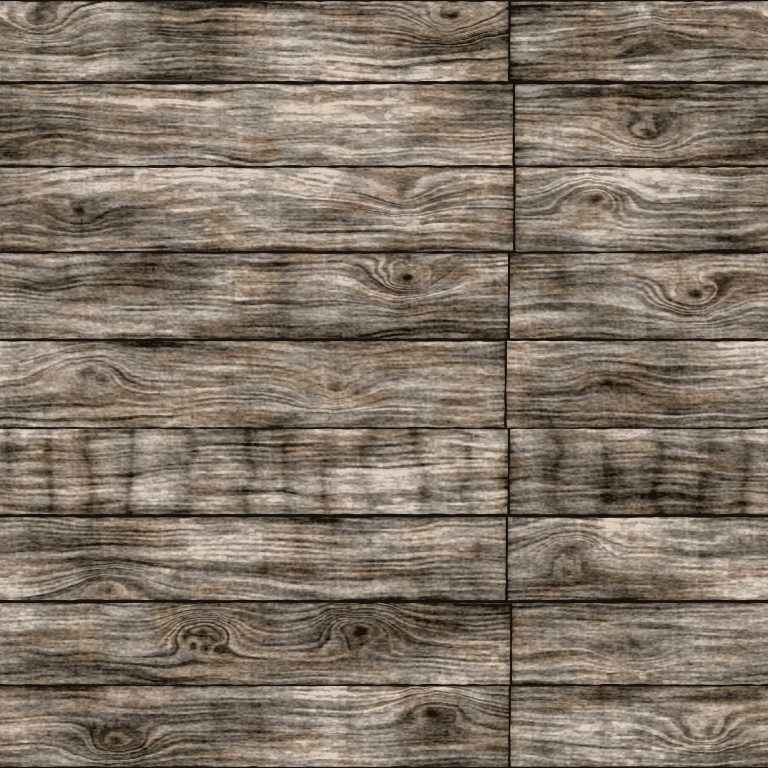
This texture is drawn by a WebGL 1 fragment shader. Its source:

```glsl
precision highp float;
// Weathered wooden siding: nine rows of boards, each row broken by one upright joint.
// Stretched noise makes the fine straight grain; knots push its lines into closed rings.
// Each board runs on across the side edges, so the tile repeats.

uniform vec2 u_resolution;

#define ROWS 9.0
#define JOINT_X 0.665
#define JOINT_JITTER 0.007
#define GAP 0.012
#define GRAIN_LINES 34.0
#define KNOT_SWELL 0.48
#define SAWN_ROW 5.0
#define CONTRAST 0.95
#define BRIGHTNESS 0.61
#define DARK_WOOD vec3(0.16, 0.13, 0.09)
#define PALE_WOOD vec3(0.81, 0.76, 0.71)
#define GAP_COLOR vec3(0.09, 0.065, 0.05)

float hash(vec2 p) {
  return fract(sin(dot(p, vec2(127.1, 311.7))) * 43758.5453);
}

float noise(vec2 p) {
  vec2 i = floor(p), f = fract(p);
  f = f * f * (3.0 - 2.0 * f);
  return mix(mix(hash(i), hash(i + vec2(1.0, 0.0)), f.x),
             mix(hash(i + vec2(0.0, 1.0)), hash(i + 1.0), f.x), f.y);
}

float fbm(vec2 p) {
  float sum = 0.0, amp = 0.533;
  for (int i = 0; i < 4; i++) {
    sum += amp * noise(p);
    p = p * 2.03 + 11.7;
    amp *= 0.5;
  }
  return sum;
}

// x: swelling of the grain, y: stained halo, z: dark heart
vec3 knots(vec2 p, float row) {
  vec3 total = vec3(0.0);
  for (int k = 0; k < 3; k++) {
    vec2 key = vec2(float(k) + 3.0, row + 5.0);
    float size = hash(key + 20.0);
    size = row == SAWN_ROW ? 0.0 : smoothstep(0.0, 0.4, size) * (0.6 + 0.4 * size);
    float flip = hash(key + 33.0) < 0.5 ? -1.0 : 1.0;
    vec2 center = vec2(3.0 * (float(k) + 0.15 + 0.7 * hash(key)),
                       0.22 + 0.6 * hash(key + 9.0));
    vec2 d = p - center;
    d += 0.07 * (vec2(noise(p * 6.0 + 40.0), noise(p * 7.0 + row)) - 0.5);
    float swell = exp(-dot(d * vec2(2.3, 4.4), d * vec2(2.3, 4.4)));
    d.y -= 0.06 * flip;
    float halo = exp(-dot(d * vec2(2.8, 5.0), d * vec2(2.8, 5.0)));
    float heart = 1.0 - smoothstep(0.02, 0.1, length(d * vec2(0.8, 1.1)));
    total += size * vec3(swell * flip, halo, heart * step(0.35, size));
  }
  return total;
}

// Brightness of the wood; p is in board heights, seeded per row
float woodTone(vec2 p, float row, vec3 knot) {
  vec2 q = p + vec2(row * 11.3, row * 1.7);
  float bend = 0.36 * (fbm(q * vec2(0.4, 0.9)) - 0.5)
             + 0.04 * (noise(q * vec2(2.5, 4.0)) - 0.5);
  float level = q.y + bend + KNOT_SWELL * knot.x;

  // Growth rings, fine lines, loose fibres and grit
  float rings = noise(vec2(q.x * 0.4, level * GRAIN_LINES * 0.45));
  float lines = smoothstep(0.1, 0.9, noise(vec2(q.x * 1.4, level * GRAIN_LINES)));
  float fibre = noise(vec2(q.x * 11.0, q.y * GRAIN_LINES * 1.3));
  float grit = noise(q * vec2(34.0, 46.0));
  float tone = BRIGHTNESS + 0.29 * (rings - 0.5) + 0.4 * (lines - 0.5)
             + 0.27 * (fibre - 0.5) + 0.26 * (grit - 0.5);

  // Broad weathering: cloudy patches, long bands and small mottling
  float patches = fbm(q * vec2(0.75, 2.0) + 31.0);
  float bands = noise(vec2(q.x * 0.3, p.y * 3.0 + row * 5.0));
  float mottle = noise(q * vec2(4.0, 8.0) + 71.0);
  tone += 0.9 * (patches - 0.5) + 0.22 * (bands - 0.5) + 0.2 * (mottle - 0.5);

  // Upright saw marks at uneven steps, strongest on one row
  float sawn = row == SAWN_ROW ? 1.0 : 0.35 * hash(vec2(row, 61.0));
  float sway = q.x * 1.9 + 0.9 * noise(vec2(q.x * 0.8, row)) + 0.3 * noise(q * 4.0);
  float cut = abs(fract(sway) - 0.5) * 2.0;
  float force = noise(vec2(floor(sway + 0.5), q.y * 2.5));
  tone += sawn * (0.2 * (0.5 - cut) - 0.2 * force * smoothstep(0.72, 0.97, cut));

  // Thin splits, worn pale flecks and small pits
  float split = smoothstep(0.68, 0.88, noise(vec2(q.x * 0.7, level * 24.0) + 5.0));
  tone -= 0.27 * split * smoothstep(0.4, 0.65, noise(q * vec2(1.3, 3.0) + 47.0));
  float worn = smoothstep(0.48, 0.7, patches);
  tone += 0.24 * worn * smoothstep(0.6, 0.85, noise(q * vec2(11.0, 22.0)));
  tone -= 0.16 * smoothstep(0.8, 0.95, noise(q * vec2(15.0, 34.0) + 3.0));

  tone += 0.08 * (hash(vec2(row, 83.0)) - 0.5) - 0.15 * knot.y - 0.5 * knot.z;
  return 0.56 + CONTRAST * (tone - 0.56);
}

void main() {
  vec2 uv = gl_FragCoord.xy / u_resolution;
  float down = 1.0 - uv.y;

  // Rows of slightly uneven height, counted from the top
  float v = ROWS * (down + 0.0055 * sin(6.2832 * down));
  float row = floor(v);
  float joint = JOINT_X + JOINT_JITTER * (2.0 * hash(vec2(row, 4.0)) - 1.0);
  vec2 p = vec2(ROWS * fract(uv.x - joint), fract(v));

  vec3 knot = knots(p, row);
  float tone = woodTone(p, row, knot);

  // Gaps of varied width, with a soft shadow and a pale worn lip
  float edgeId = mod(floor(v + 0.5), ROWS);
  float halfGap = GAP * mix(0.7, 1.6, hash(vec2(edgeId, 29.0)));
  float ragged = 0.012 * (noise(vec2(p.x * 9.0, row * 3.0)) - 0.5);
  float rowEdge = min(p.y, 1.0 - p.y) - halfGap + ragged;
  float endEdge = min(p.x, ROWS - p.x) - GAP + 0.01 * (noise(p * 9.0) - 0.5);
  float edge = min(rowEdge, endEdge);
  tone -= 0.2 * exp(-max(edge, 0.0) * 25.0);
  float lip = exp(-pow((p.y - halfGap - 0.025) * 55.0, 2.0));
  tone += 0.2 * lip * smoothstep(0.5, 0.8, noise(vec2(p.x * 5.0, row + 0.5)));

  // Grey wood; brown stains show in the darker parts
  vec3 color = mix(DARK_WOOD, PALE_WOOD, clamp(tone, -0.1, 1.08));
  float stain = smoothstep(0.4, 0.7, fbm(p * vec2(2.0, 4.5) + row * 13.0));
  stain = min(stain + 0.6 * knot.y, 1.0) * (1.0 - 0.7 * smoothstep(0.5, 0.9, tone));
  color *= mix(vec3(1.0), vec3(1.04, 0.97, 0.89), stain);
  float pixel = ROWS / min(u_resolution.x, u_resolution.y);
  color = mix(GAP_COLOR, color, smoothstep(-0.6 * pixel, 0.6 * pixel, edge));
  gl_FragColor = vec4(color, 1.0);
}
```
